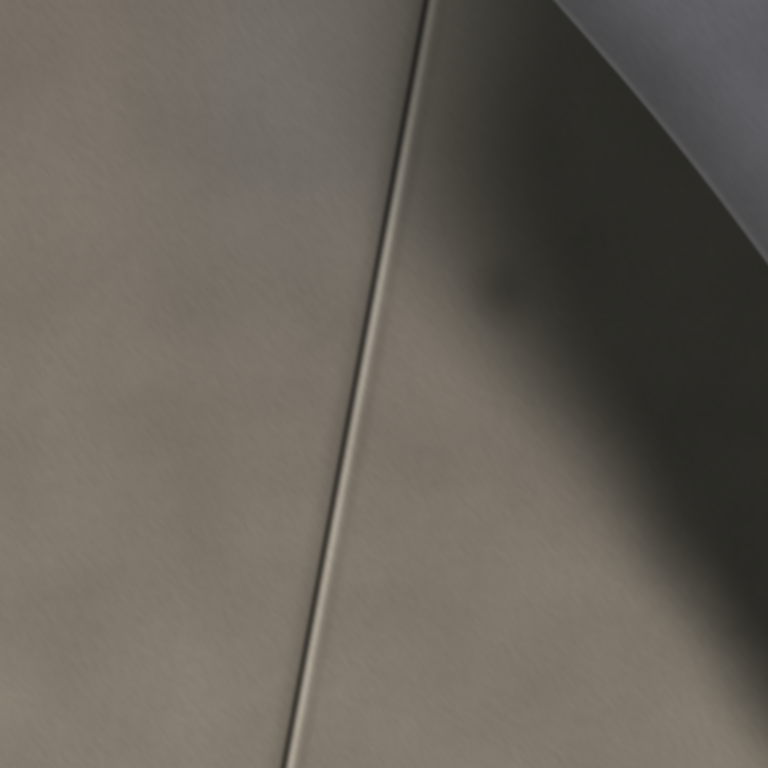
Give the GLSL for this texture, as a WebGL 1 fragment shader.

```glsl
precision highp float;
uniform vec2 u_resolution;

vec2 gradientAt(vec2 cell) {
  vec2 h = vec2(dot(cell, vec2(127.1, 311.7)), dot(cell, vec2(269.5, 183.3)));
  return fract(sin(h) * 43758.5) * 2.0 - 1.0;
}

float gradientNoise(vec2 p) {
  vec2 i = floor(p);
  vec2 f = fract(p);
  vec2 s = f * f * f * (f * (f * 6.0 - 15.0) + 10.0);
  float a = dot(gradientAt(i), f);
  float b = dot(gradientAt(i + vec2(1.0, 0.0)), f - vec2(1.0, 0.0));
  float c = dot(gradientAt(i + vec2(0.0, 1.0)), f - vec2(0.0, 1.0));
  float d = dot(gradientAt(i + 1.0), f - 1.0);
  return mix(mix(a, b, s.x), mix(c, d, s.x), s.y);
}

float fbm(vec2 p) {
  float sum = 0.0;
  float amp = 0.5;
  for (int i = 0; i < 4; i++) {
    sum += amp * gradientNoise(p);
    p = mat2(1.6, 1.2, -1.2, 1.6) * p + 7.3;
    amp *= 0.5;
  }
  return sum;
}

// Gaussian falloff around zero
float bell(float x, float width) {
  return exp(-x * x / (width * width));
}

void main() {
  vec2 uv = gl_FragCoord.xy / u_resolution;
  float mottle = fbm(uv * 6.0 + 3.0);
  // Short fibres running down to the right
  vec2 along = vec2(dot(uv, vec2(0.64, -0.77)), dot(uv, vec2(0.77, 0.64)));
  float fibre = gradientNoise(along * vec2(45.0, 130.0))
              + 0.6 * gradientNoise(along * vec2(110.0, 240.0));

  // Warm wall, lighter toward the lower left
  float light = clamp(0.75 - 0.65 * uv.y - 0.25 * uv.x, 0.0, 1.0);
  vec3 color = mix(vec3(0.455, 0.425, 0.39), vec3(0.535, 0.505, 0.45), light);
  float cool = bell(length((uv - vec2(0.38, 0.88)) * vec2(1.0, 0.7)), 0.17);
  color = mix(color, vec3(0.42, 0.41, 0.395), 0.6 * cool);
  color *= 1.0 + 0.13 * mottle;

  // Soft shadow: steep above, slanting to the right below
  float t = 0.72 - uv.y;
  float border = 0.545 + 0.35 * (t + sqrt(t * t + 0.01));
  float reach = mix(0.085, 0.17, smoothstep(0.1, 0.9, uv.y));
  float shadow = smoothstep(-reach, reach, uv.x - border + 0.05 * mottle);
  float blot = bell(length(uv - vec2(0.66, 0.625)), 0.04);
  shadow = max(shadow, mix(shadow, 1.0, 0.5 * blot));
  vec3 shade = vec3(0.17, 0.168, 0.15) * (1.0 + 0.2 * mottle);
  shade += 0.035 * smoothstep(0.8, 1.0, uv.y) * smoothstep(0.85, 0.6, uv.x);
  color = mix(color, shade, shadow);

  // Slanted seam: dark groove on the left, lit ridge on the right
  float seam = (uv.x - 0.374 - 0.186 * uv.y) * 0.983;
  float dim = 1.0 - 0.5 * smoothstep(0.65, 1.0, uv.y);
  color *= 1.0 - 0.5 * bell(seam + 0.005, 0.0045);
  color *= 1.0 - 0.1 * bell(seam + 0.012, 0.013);
  color += vec3(0.17, 0.17, 0.16) * dim * bell(seam - 0.004, 0.0055);
  color -= 0.025 * dim * bell(seam - 0.018, 0.007);

  // Cool plane in the upper right corner
  float edge = dot(uv - vec2(0.72, 1.0), vec2(0.776, 0.63));
  edge -= 0.006 * sin(3.14 * clamp((1.0 - uv.y) / 0.345, 0.0, 1.0));
  vec3 plane = mix(vec3(0.29, 0.29, 0.295), vec3(0.37, 0.37, 0.385),
                   smoothstep(0.0, 0.13, edge));
  plane *= 1.0 + 0.15 * mottle;
  plane += 0.04 * bell(edge - 0.004, 0.004);
  color = mix(color, plane, smoothstep(-0.003, 0.003, edge));

  color *= 1.0 + 0.035 * fibre;
  gl_FragColor = vec4(color, 1.0);
}
```
